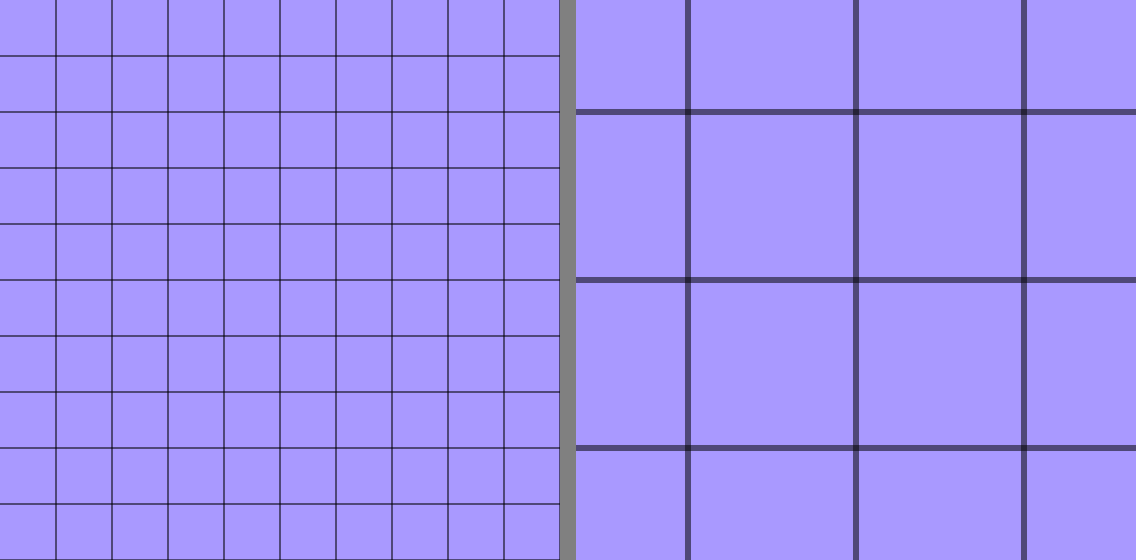
Left, the full canvas; right, a detail of the centre.
Write a Shadertoy shader that draws this pattern.

```glsl
// A flat lavender sheet ruled into ten by ten squares with thin, translucent
// black lines. Each axis finds the distance to its nearest rule; the two
// coverages multiply, so the crossings come out darker than the lines.

// Ink coverage of a rule at signed distance d from its centre line.
float ruleCoverage(float d, float softness) {
    return 1.0 - smoothstep(-softness, softness, abs(d) - 0.00195);
}

void mainImage(out vec4 fragColor, in vec2 fragCoord) {
    vec2 uv = fragCoord / iResolution.xy;
    vec2 softness = 0.25 / iResolution.xy;

    // Nearest rule: every cell owns its right and bottom side,
    // so the left and top borders of the sheet stay bare.
    vec2 nearestRule = clamp(floor(uv * 10.0 + 0.5), vec2(1.0, 0.0), vec2(10.0, 9.0)) / 10.0;
    vec2 offset = uv - nearestRule;

    // Lay the vertical and horizontal ink over the ground.
    float vertical = ruleCoverage(offset.x, softness.x);
    float horizontal = ruleCoverage(offset.y, softness.y);
    vec3 ground = vec3(0.663, 0.6, 1.0);
    vec3 color = ground * (1.0 - 0.53 * vertical) * (1.0 - 0.53 * horizontal);

    fragColor = vec4(color, 1.0);
}
```
